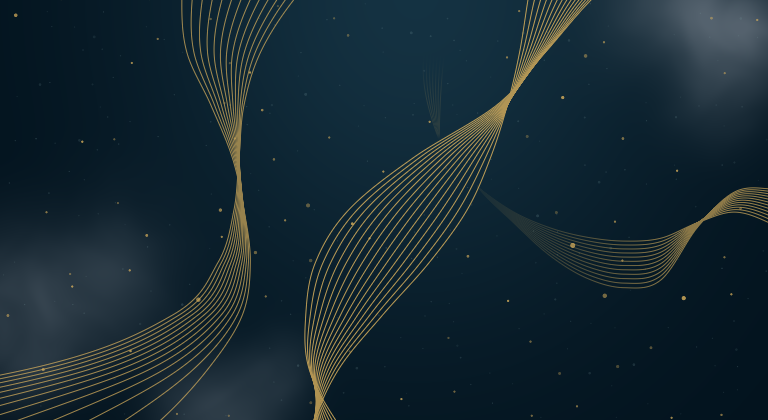
Write a Shadertoy shader that draws this background.

```glsl
// Fine gold line ribbons twisting over a deep teal night with soft clouds and gold dust.
// Each ribbon blends two spline edges into evenly spaced strands; clouds are puffs
// broken up by layered sines, and the dust is scattered in jittered cells.

const vec3 NIGHT = vec3(0.008, 0.070, 0.112);
const vec3 TEAL = vec3(0.080, 0.195, 0.258);
const vec3 MIST = vec3(0.43, 0.475, 0.52);
const vec3 GOLD = vec3(0.85, 0.69, 0.36);
const vec3 PALE_DUST = vec3(0.45, 0.58, 0.60);
const vec2 GLOW_CENTRE = vec2(0.99, 1.02);
const vec2 GLOW_SIZE = vec2(0.66, 0.78);
const float STRAND_HALF_WIDTH = 0.00115;
const int PUFFS = 10;
const int KNOTS = 11;

// Ribbon edges: the two borders at equal steps along the ribbon.
const vec2 LEFT_RIBBON[KNOTS] = vec2[KNOTS](
    vec2(0.447, 0.813), vec2(0.433, 0.699), vec2(0.445, 0.620), vec2(0.502, 0.581),
    vec2(0.553, 0.569), vec2(0.581, 0.557), vec2(0.596, 0.519), vec2(0.577, 0.411),
    vec2(0.498, 0.084), vec2(0.383, -0.646), vec2(0.227, -1.435));
const vec2 MAIN_RIBBON[KNOTS] = vec2[KNOTS](
    vec2(1.278, 1.543), vec2(1.257, 1.407), vec2(1.237, 1.298), vec2(1.208, 1.183),
    vec2(1.168, 0.985), vec2(1.112, 0.830), vec2(1.022, 0.751), vec2(0.911, 0.728),
    vec2(0.809, 0.735), vec2(0.749, 0.799), vec2(0.718, 0.897));
const vec2 RIGHT_RIBBON[KNOTS] = vec2[KNOTS](
    vec2(0.629, 0.689), vec2(0.555, 0.557), vec2(0.495, 0.469), vec2(0.457, 0.390),
    vec2(0.435, 0.337), vec2(0.426, 0.315), vec2(0.433, 0.334), vec2(0.470, 0.460),
    vec2(0.495, 0.543), vec2(0.467, 0.550), vec2(0.414, 0.533));

// Sideways bow of the inner strands at the start and end of each ribbon.
const vec2 LEFT_BOW = vec2(0.03, 0.02);
const vec2 MAIN_BOW = vec2(0.07, -0.07);
const vec2 RIGHT_BOW = vec2(0.0, 0.02);

// Cloud puffs: centre, radius, strength.
const vec4 PUFF[PUFFS] = vec4[PUFFS](
    vec4(0.27, 0.38, 0.16, 0.22), vec4(0.02, 0.20, 0.14, 0.46),
    vec4(0.17, 0.26, 0.17, 0.20), vec4(0.00, 0.38, 0.13, 0.10),
    vec4(0.51, 0.00, 0.13, 0.46), vec4(0.66, 0.11, 0.09, 0.26),
    vec4(1.79, 0.93, 0.14, 0.58), vec4(1.64, 1.00, 0.12, 0.42),
    vec4(1.49, 0.95, 0.11, 0.20), vec4(1.71, 0.75, 0.11, 0.24));

vec3 hash3(vec2 cell) {
    vec3 h = fract(vec3(cell.xyx) * vec3(0.1031, 0.1030, 0.0973));
    h += dot(h, h.yxz + 33.33);
    return fract((h.xxy + h.yzz) * h.zyx);
}

float layeredSines(vec2 p) {
    float sum = 0.0, weight = 0.5;
    for (int i = 0; i < 4; i++) {
        p += 0.4 * sin(p.yx * 1.3 + float(i));
        sum += weight * sin(p.x) * sin(p.y + 0.7);
        p = mat2(0.8, 0.6, -0.6, 0.8) * p * 1.8;
        weight *= 0.5;
    }
    return sum;
}

float clouds(vec2 p) {
    vec2 warped = p + 0.025 * vec2(layeredSines(p * 9.0), layeredSines(p * 9.0 + 4.0));
    float density = 0.0;
    for (int i = 0; i < PUFFS; i++) {
        vec2 d = (warped - PUFF[i].xy) / PUFF[i].z;
        density += PUFF[i].w * exp(-dot(d, d));
    }
    return clamp(density * (0.92 + 0.45 * layeredSines(p * 9.0 + 2.0)), 0.0, 0.75);
}

// Share of a pixel-wide window covered by one thin strand.
float strand(float dist, float pixel) {
    float near = max(dist - 0.5 * pixel, -STRAND_HALF_WIDTH);
    float far = min(dist + 0.5 * pixel, STRAND_HALF_WIDTH);
    return max(far - near, 0.0) / pixel;
}

// Strands between two Catmull-Rom edges; s is measured in knots.
float ribbon(float s, float across, float stepSize, vec2 k[KNOTS], vec2 bow, int strands, float pixel) {
    int i = int(clamp(floor(s), 0.0, float(KNOTS - 4)));
    float t = s - float(i);
    vec2 a = k[i], b = k[i + 1], c = k[i + 2], d = k[i + 3];
    vec2 c1 = 0.5 * (c - a), c2 = a - 2.5 * b + 2.0 * c - 0.5 * d;
    vec2 c3 = 0.5 * (d - a) + 1.5 * (b - c);
    vec2 edge = b + t * (c1 + t * (c2 + t * c3));
    vec2 slope = (c1 + t * (2.0 * c2 + 3.0 * t * c3)) / stepSize;
    float bend = mix(bow.x, bow.y, s / 8.0);
    float clear = 1.0;
    for (int n = 0; n < strands; n++) {
        float f = float(n) / float(strands - 1);
        float centre = mix(edge.x, edge.y, f) + bend * f * (1.0 - f);
        float dist = abs(across - centre) / length(vec2(1.0, mix(slope.x, slope.y, f)));
        clear *= 1.0 - 0.9 * strand(dist, pixel);
    }
    return min(1.0 - clear, 0.8);
}

// One jittered speck in some of the cells, mostly small.
float dust(vec2 p, float cells, float share, float radius, float pixel) {
    vec2 id = floor(p * cells);
    vec3 h = hash3(id + cells), g = hash3(id + 71.0);
    float size = radius * mix(0.42, 1.0, pow(g.x, 6.0));
    float dist = length(p - (id + 0.1 + 0.8 * h.xy) / cells);
    float speck = 1.0 - smoothstep(size - 0.5 * pixel, size + 0.5 * pixel, dist);
    return speck * step(h.z, share) * mix(0.35, 1.0, g.y);
}

void mainImage(out vec4 fragColor, in vec2 fragCoord) {
    float pixel = 1.0 / iResolution.y;
    vec2 p = fragCoord * pixel;

    // Night sky, central glow and clouds
    vec2 q = (p - GLOW_CENTRE) / GLOW_SIZE;
    vec3 color = mix(NIGHT, TEAL, exp(-dot(q, q)));
    color = mix(color, MIST, clouds(p));

    // Dust
    color = mix(color, PALE_DUST, 0.25 * dust(p, 19.0, 0.35, 0.0035, pixel));
    color = mix(color, GOLD, 0.8 * dust(p + 0.03, 8.3, 0.5, 0.0062, pixel));

    // Faint fan behind the main ribbon, opening upward
    float rise = (p.y - 0.665) / 0.21;
    float fan = 0.0;
    for (int n = 0; n < 7; n++) {
        float x = 1.046 - 0.008 * float(n) * sin(1.6 * rise) + 0.012 * rise * rise;
        fan = max(fan, strand(abs(p.x - x), pixel));
    }
    fan *= 0.13 * smoothstep(0.0, 0.1, rise) * (1.0 - smoothstep(0.4, 1.0, rise));

    // Gold ribbons
    float fall = (1.0 - p.y) * 8.0;
    float left = ribbon(fall, p.x, 0.125, LEFT_RIBBON, LEFT_BOW, 13, pixel);
    float middle = ribbon(fall, p.x, 0.125, MAIN_RIBBON, MAIN_BOW, 15, pixel);
    float right = ribbon((p.x - 1.136) / 0.0876, p.y, 0.0876, RIGHT_RIBBON, RIGHT_BOW, 12, pixel);
    right *= step(1.136, p.x) * mix(0.08, 0.8, smoothstep(1.12, 1.7, p.x));
    color = mix(color, GOLD, max(fan, right));
    color = mix(color, GOLD, max(0.85 * left, middle));
    fragColor = vec4(color, 1.0);
}
```
